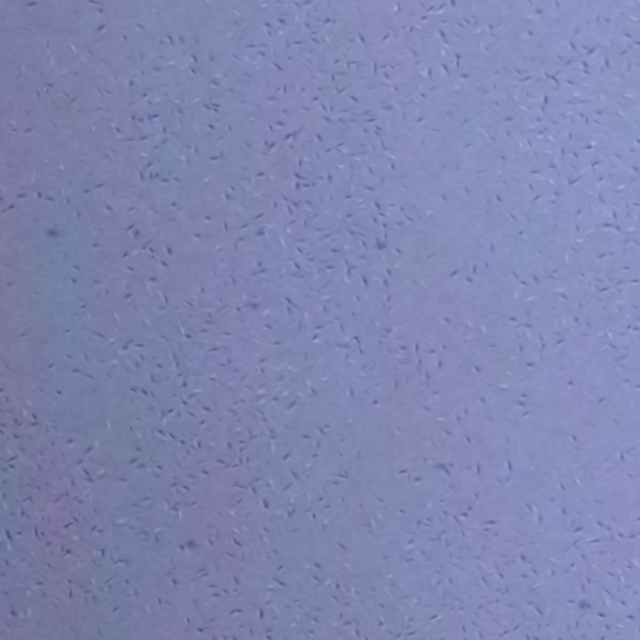
This texture is drawn by a Shadertoy shader. Its source:

```glsl
// Worn periwinkle-blue painted surface, dim at the left and brighter at the upper right.
// A diagonal gradient carries soft pink and blue blotches and fine mottling, and
// clustered oriented flecks with a pale rim are scattered on a jittered grid.

#define SHADE_COLOR vec3(0.437, 0.447, 0.587)
#define LIGHT_COLOR vec3(0.552, 0.584, 0.768)
#define PINK_SHIFT  vec3(0.034, -0.020, 0.004)
#define FLECK_CELLS 66.0
#define FLECK_DEPTH 0.145
#define BLOT_CELLS  9.0
#define BLOT_DEPTH  0.17
#define MOTTLE      0.034
#define GRAIN       0.026

float hash(vec2 p) {
    vec3 q = fract(p.xyx * 0.1031);
    q += dot(q, q.yzx + 33.33);
    return fract((q.x + q.y) * q.z);
}

// Smooth value noise in 0..1
float noise(vec2 p) {
    vec2 cell = floor(p), f = fract(p);
    f = f * f * (3.0 - 2.0 * f);
    float low = mix(hash(cell), hash(cell + vec2(1, 0)), f.x);
    float high = mix(hash(cell + vec2(0, 1)), hash(cell + vec2(1, 1)), f.x);
    return mix(low, high, f.y);
}

// Layered noise in 0..1
float fbm(vec2 p) {
    float sum = 0.0, weight = 0.53;
    for (int i = 0; i < 4; i++) {
        sum += weight * noise(p);
        p = mat2(1.6, 1.2, -1.2, 1.6) * p + 17.3;
        weight *= 0.5;
    }
    return sum;
}

// Where flecks gather: loose clusters, denser in the lower part
float fleckDensity(vec2 p) {
    float cluster = smoothstep(0.35, 0.72, fbm(p * vec2(7.0, 6.0) + 41.0));
    return 0.12 + 0.62 * cluster + 0.10 * (1.0 - p.y);
}

// Signed sum of small soft strokes: dark ones are negative, each with a pale lower rim
float flecks(vec2 p) {
    vec2 grid = p * FLECK_CELLS, home = floor(grid);
    float sum = 0.0;
    for (int y = -1; y <= 1; y++)
    for (int x = -1; x <= 1; x++) {
        vec2 id = home + vec2(x, y);
        vec2 center = id + vec2(hash(id + 11.0), hash(id + 29.0));
        if (hash(id + 53.0) > fleckDensity(center / FLECK_CELLS)) continue;
        float angle = -0.45 + 2.4 * (hash(id + 71.0) - 0.5);
        float c = cos(angle), s = sin(angle);
        vec2 size = vec2(mix(0.25, 0.50, hash(id + 83.0)), mix(0.14, 0.23, hash(id + 97.0)));
        vec2 q = mat2(c, -s, s, c) * (grid - center) / size;
        float strength = mix(0.2, 1.0, pow(hash(id + 113.0), 2.0));
        float tone = hash(id + 131.0) < 0.74 ? -1.0 : 0.65;
        vec2 rim = q + vec2(0.3, 1.9);
        sum += strength * (tone * exp(-dot(q, q)) - 0.35 * tone * exp(-dot(rim, rim)));
    }
    return sum;
}

// A few rare, larger dark marks
float blots(vec2 p) {
    vec2 grid = p * BLOT_CELLS, id = floor(grid);
    vec2 center = 0.2 + 0.6 * vec2(hash(id + 151.0), hash(id + 173.0));
    vec2 q = (fract(grid) - center) / vec2(0.075, 0.05);
    q += 0.7 * (vec2(noise(p * 150.0), noise(p * 150.0 + 61.0)) - 0.5);
    float present = step(0.93, hash(id + 191.0));
    return present * mix(0.5, 1.0, hash(id + 211.0)) * exp(-dot(q, q));
}

void mainImage(out vec4 fragColor, in vec2 fragCoord) {
    vec2 uv = fragCoord / iResolution.xy;
    vec2 p = fragCoord / iResolution.y;

    // Broad lighting with uneven patches
    float light = 0.74 * uv.x + 0.26 * uv.y + 0.16 * (fbm(p * 4.0 + 5.0) - 0.5);
    light = 1.0 - pow(1.0 - clamp(light, 0.0, 1.0), 1.4);
    vec3 color = mix(SHADE_COLOR, LIGHT_COLOR, light);

    // Vertically stretched colour blotches, strongest on the dim side
    float blotch = fbm(p * vec2(11.0, 5.0) + 23.0) - 0.5;
    color += PINK_SHIFT * blotch * mix(2.0, 1.0, smoothstep(0.1, 0.6, uv.x));
    color.b += 0.04 * (fbm(p * vec2(9.0, 7.0) + 67.0) - 0.5);

    // Fine surface texture
    color += MOTTLE * (fbm(p * vec2(52.0, 62.0) + 7.0) - 0.5);
    color += GRAIN * (noise(p * vec2(150.0, 190.0) + 3.0) - 0.5);

    // Flecks and marks, slightly violet
    color += vec3(1.0, 1.03, 0.88) * (FLECK_DEPTH * flecks(p) - BLOT_DEPTH * blots(p));

    fragColor = vec4(clamp(color, 0.0, 1.0), 1.0);
}
```
